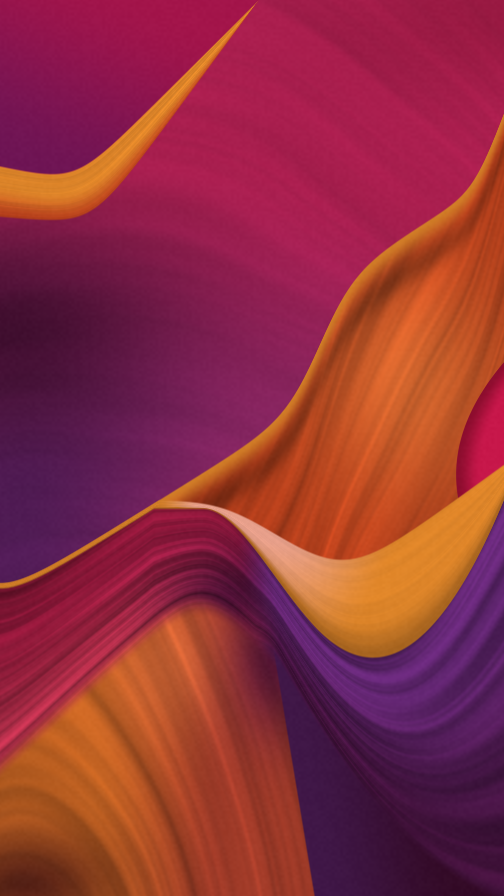
Reproduce this background procedurally as a Shadertoy shader.

```glsl
// Flowing silk folds in magenta, orange and violet.
// Each fold is bounded by a smooth height curve; stretched noise along the
// distance between curves draws the fine strands, gradients give the shading.

#define STRAND_FREQ 34.0
#define STRAND_DEPTH 0.55
#define WARP 0.035
#define GRAIN 0.016
#define RIM_WIDTH 0.012
#define AMBER vec3(0.87, 0.52, 0.16)
#define RUST vec3(0.67, 0.23, 0.10)
#define CREAM vec3(0.90, 0.62, 0.54)
#define MAGENTA vec3(0.67, 0.12, 0.31)
#define VIOLET vec3(0.36, 0.14, 0.42)
#define SHADE vec3(0.20, 0.04, 0.15)

float hash(vec2 p) {
    return fract(sin(dot(p, vec2(127.1, 311.7))) * 43758.5453);
}

float noise(vec2 p) {
    vec2 cell = floor(p), f = fract(p);
    f = f * f * (3.0 - 2.0 * f);
    return mix(mix(hash(cell), hash(cell + vec2(1, 0)), f.x),
               mix(hash(cell + vec2(0, 1)), hash(cell + vec2(1, 1)), f.x), f.y);
}

// Fine lines across q that drift slowly along the fold; centred on zero
float strands(float q, float along) {
    float sum = 0.0, gain = 0.5, freq = STRAND_FREQ;
    for (int i = 0; i < 3; i++) {
        sum += gain * (noise(vec2(q * freq, along * 3.0 + float(i) * 7.0)) - 0.5);
        freq *= 2.1;
        gain *= 0.65;
    }
    return sum * STRAND_DEPTH;
}

// Smooth bend from slope 0 to slope 1 at the origin
float bend(float x, float k) { return k * log(1.0 + exp(x / k)); }

float smoothMin(float a, float b, float k) {
    float h = max(k - abs(a - b), 0.0) / k;
    return min(a, b) - 0.25 * h * h * k;
}

float glow(vec2 p, vec2 centre, vec2 size) {
    vec2 d = (p - centre) / size;
    return exp(-dot(d, d));
}

// Height curves, left to right
float ribbonTop(float x) { return 0.814 - 0.12 * x + 0.68 * bend(x - 0.15, 0.03); }
float ribbonBase(float x) { return 0.758 - 0.05 * x + 0.81 * bend(x - 0.183, 0.03); }
float ridge(float x) {
    return 0.331 + 0.35 * x + 0.018 * exp(-x / 0.05)
         + 0.125 / (1.0 + exp((0.635 - x) / 0.035)) + 1.2 * bend(x - 0.945, 0.02);
}
float bandTop(float x) {
    return 0.442 - 0.4 * bend(x - 0.45, 0.04) + 0.81 * bend(x - 0.68, 0.045);
}
float bandBase(float x) {
    float valley = 0.266 + 2.6 * (x - 0.74) * (x - 0.74);
    float lip = smoothMin(valley, 0.432 + max(x - 0.74, 0.0), 0.13);
    return min(lip, ridge(x) - 0.006);
}
float humpTop(float x) { return 0.145 + 0.52 * x - 1.1 * bend(x - 0.40, 0.035); }
float pocketTop(float x) { return (1.0 - x) * (0.2 + 0.9 * (1.0 - x)); }

void mainImage(out vec4 fragColor, in vec2 fragCoord) {
    vec2 uv = fragCoord / iResolution.xy;
    float x = uv.x, y = uv.y, aa = 1.3 / iResolution.y;
    float warp = WARP * (noise(uv * vec2(4.0, 6.0)) - 0.5);
    float top = ribbonTop(x), base = ribbonBase(x), crest = ridge(x);
    float bandHigh = min(bandTop(x), crest), bandLow = bandBase(x);

    // Broad backdrop with a deep shadow at the left
    vec3 col = mix(vec3(0.54, 0.15, 0.39), MAGENTA, smoothstep(0.56, 0.88, y + 0.12 * x));
    col = mix(col, vec3(0.32, 0.11, 0.34), smoothstep(0.66, 0.46, y) * smoothstep(0.52, 0.02, x));
    col = mix(col, SHADE, 0.85 * glow(uv, vec2(0.0, 0.63), vec2(0.37, 0.12)));
    col = mix(col, vec3(0.52, 0.08, 0.21), 0.6 * glow(uv, vec2(1.0, 0.98), vec2(0.35, 0.09)));
    col *= 1.0 + 0.3 * strands(y + 0.45 * x * x - 0.2 * x + warp, x);

    // Upper left corner and its amber ribbon
    vec3 corner = mix(vec3(0.43, 0.08, 0.33), vec3(0.64, 0.08, 0.29), smoothstep(0.82, 1.08, y + 0.25 * x));
    col = mix(col, corner, smoothstep(-aa, aa, y - top));
    float across = clamp((y - base) / max(top - base, 0.001), 0.0, 1.0);
    vec3 ribbon = mix(RUST * 1.1, AMBER, smoothstep(0.0, 0.65, across + 0.35 * x));
    ribbon *= 1.0 + 0.4 * strands(across * 0.3, x);
    col = mix(col, ribbon, smoothstep(-aa, aa, y - base) * smoothstep(-aa, aa, top - y));

    // Orange face under the long ridge
    float depth = crest - y;
    vec3 face = mix(RUST * 1.02, vec3(0.80, 0.40, 0.18), 0.85 * glow(uv, vec2(0.82, 0.57), vec2(0.20, 0.13)));
    face *= 1.0 + strands(depth * 0.7 + 0.5 * x + warp, y);
    face *= 1.0 - 0.25 * glow(vec2(depth, 0), vec2(0.042, 0), vec2(0.016, 1));
    face = mix(face, AMBER * 0.94, smoothstep(RIM_WIDTH * 2.4, 0.0, depth));
    col = mix(col, face, smoothstep(-aa, aa, depth));

    // Magenta petal at the right edge
    float petal = x - 0.905 - 6.0 * (y - 0.47) * (y - 0.47);
    vec3 petalCol = mix(vec3(0.55, 0.05, 0.18), vec3(0.78, 0.09, 0.29), smoothstep(0.0, 0.05, petal));
    col = mix(col, petalCol, smoothstep(-aa, aa, petal) * step(y, 0.62));

    // Cream to amber wave
    float sink = (bandHigh - y) / max(bandHigh - bandLow, 0.004);
    vec3 band = mix(CREAM, AMBER, smoothstep(0.55, 0.80, x + 0.12 * sink));
    band = mix(band, AMBER * 0.93, clamp(smoothstep(0.7, 0.95, sink) + smoothstep(0.40, 0.31, x), 0.0, 1.0));
    band *= 1.0 - 0.18 * smoothstep(0.6, 1.0, sink) + 0.2 * strands(sink * 0.4, x);
    col = mix(col, band, smoothstep(-aa, aa, bandHigh - y));

    // Layered strands: pink arch on the left, violet sweep on the right
    float floorLine = mix(humpTop(x), pocketTop(x), smoothstep(0.50, 0.57, x));
    float layer = (bandLow - y) / max(bandLow - floorLine, 0.02);
    vec3 pink = mix(vec3(0.55, 0.09, 0.22), vec3(0.68, 0.18, 0.28), smoothstep(0.2, 1.0, layer));
    pink = mix(pink, SHADE * 1.3, 0.9 * glow(uv, vec2(0.47, 0.335), vec2(0.15, 0.06)));
    vec3 sweep = mix(VIOLET, SHADE * 1.15, smoothstep(0.15, 1.0, layer) * 0.75);
    vec3 fold = mix(pink, sweep, smoothstep(0.47, 0.55, x + 0.12 * (y - 0.36)));
    fold *= 1.0 + 1.6 * strands(layer * 0.42 + warp, x);
    col = mix(col, fold, smoothstep(-aa, aa, bandLow - y));

    // Dark pocket and the rusty hump in front
    float side = 0.625 - 0.296 * y - x;
    vec3 pocket = mix(vec3(0.25, 0.09, 0.28), SHADE, smoothstep(0.0, 0.3, -side));
    col = mix(col, pocket, smoothstep(-0.004, 0.008, floorLine - y) * smoothstep(0.50, 0.56, x));
    float arch = length((uv - vec2(0.05, -0.25)) * vec2(1.0, 0.75));
    vec3 hump = mix(vec3(0.75, 0.38, 0.13), vec3(0.60, 0.22, 0.15), smoothstep(0.18, 0.44, x));
    hump = mix(hump, vec3(0.79, 0.39, 0.20), 0.75 * glow(uv, vec2(0.33, 0.26), vec2(0.12, 0.08)));
    hump = mix(hump, SHADE * 1.5, 0.85 * glow(uv, vec2(0.55, 0.27), vec2(0.10, 0.09)));
    hump = mix(hump, vec3(0.28, 0.09, 0.08), 0.85 * glow(uv, vec2(0.05, 0.01), vec2(0.18, 0.06)));
    hump *= 1.0 + 1.1 * strands(arch + warp, x);
    float humpMask = smoothstep(-0.012, 0.016, humpTop(x) - y) * smoothstep(-aa, aa * 2.0, side);
    col = mix(col, hump, humpMask);

    col += GRAIN * (noise(uv * vec2(180.0, 320.0)) - 0.5);
    fragColor = vec4(clamp(col, 0.0, 1.0), 1.0);
}
```
